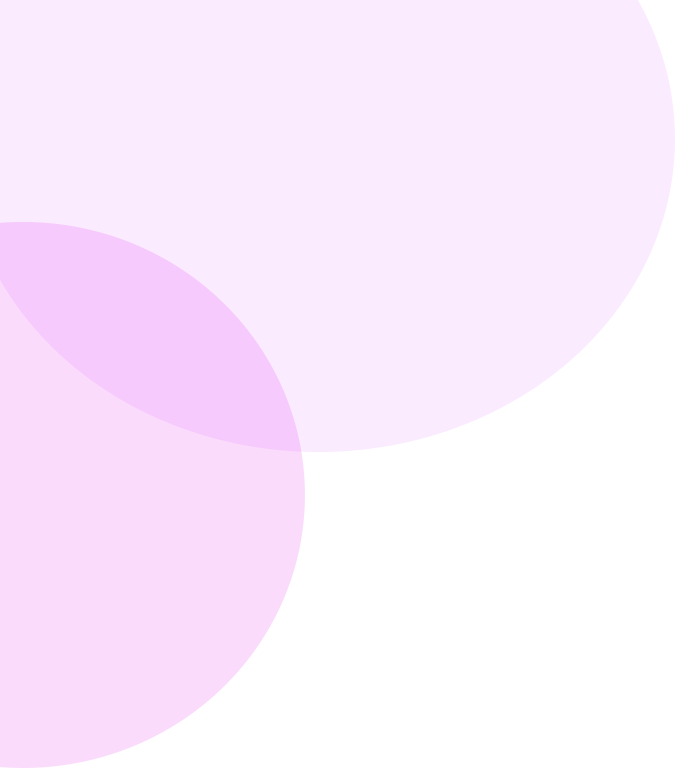
Reproduce this background procedurally as a WebGL 1 fragment shader.

```glsl
precision highp float;

uniform vec2 u_resolution;

// Ellipses in fractions of the canvas, origin at the lower left
const vec2 LILAC_CENTER = vec2(0.4711, 0.8190);
const vec2 LILAC_RADII = vec2(0.5274, 0.4076);
const vec2 PINK_CENTER = vec2(0.0341, 0.3555);
const vec2 PINK_RADII = vec2(0.4170, 0.3555);

const vec3 PAPER = vec3(1.0);
const vec3 LILAC_TINT = vec3(0.982, 0.923, 1.0);
const vec3 PINK_TINT = vec3(0.982, 0.860, 0.988);

// Approximate signed distance to an ellipse; all lengths share one unit
float ellipseDistance(vec2 p, vec2 radii) {
  float k = length(p / radii);
  float slope = length(p / (radii * radii));
  return k * (k - 1.0) / max(slope, 1e-5);
}

// Coverage of an ellipse with an edge one pixel wide
float ellipseMask(vec2 uv, vec2 center, vec2 radii) {
  vec2 unit = u_resolution / u_resolution.y;
  float d = ellipseDistance((uv - center) * unit, radii * unit);
  return clamp(0.5 - d * u_resolution.y, 0.0, 1.0);
}

void main() {
  vec2 uv = gl_FragCoord.xy / u_resolution;

  // Translucent tints multiply, so the overlap deepens
  vec3 color = PAPER;
  color *= mix(vec3(1.0), LILAC_TINT, ellipseMask(uv, LILAC_CENTER, LILAC_RADII));
  color *= mix(vec3(1.0), PINK_TINT, ellipseMask(uv, PINK_CENTER, PINK_RADII));

  gl_FragColor = vec4(color, 1.0);
}
```
